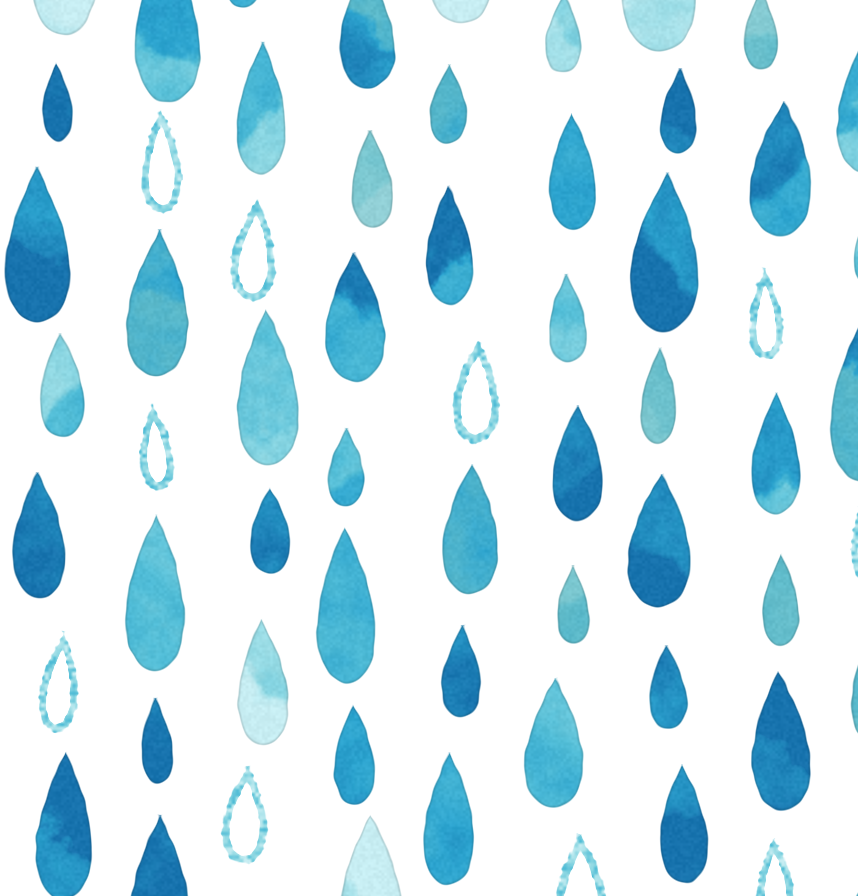
Reproduce this pattern procedurally as a WebGL 1 fragment shader.

```glsl
precision highp float;
// Watercolour raindrops in staggered columns on white paper, a few drawn as chalky outlines.

uniform vec2 u_resolution;

// Layout, in units of the canvas height
const vec2 CELL = vec2(0.115, 0.160);
const vec2 JITTER = vec2(0.034, 0.014);
const vec2 LARGE_HEIGHT = vec2(0.126, 0.182);
const vec2 SMALL_HEIGHT = vec2(0.086, 0.118);
const vec2 ASPECT = vec2(0.37, 0.47);
const float OUTLINE_SHARE = 0.26;    // share of the small drops
const float STROKE = 0.0052;         // half thickness of an outline
const float EDGE_WOBBLE = 0.0022;

// Paint, from dark to light
const vec3 PAPER = vec3(1.0);
const vec3 NAVY = vec3(0.09, 0.45, 0.68);
const vec3 BLUE = vec3(0.17, 0.64, 0.81);
const vec3 SKY = vec3(0.32, 0.74, 0.84);
const vec3 AQUA = vec3(0.57, 0.85, 0.89);
const vec3 PALE = vec3(0.78, 0.93, 0.95);
const vec3 TEAL = vec3(0.40, 0.72, 0.75);
const float WASH_STRENGTH = 1.5;
const float MOTTLE = 1.0;
const float GRAIN = 0.05;

float hash(vec2 p) {
  vec3 q = fract(vec3(p.xyx) * 0.1031);
  q += dot(q, q.yzx + 33.33);
  return fract((q.x + q.y) * q.z);
}

float noise(vec2 p) {
  vec2 i = floor(p), f = fract(p);
  f = f * f * (3.0 - 2.0 * f);
  return mix(mix(hash(i), hash(i + vec2(1.0, 0.0)), f.x),
             mix(hash(i + vec2(0.0, 1.0)), hash(i + 1.0), f.x), f.y);
}

float fbm(vec2 p) {
  float sum = 0.0, gain = 0.53;
  for (int i = 0; i < 4; i++) {
    sum += gain * noise(p);
    p = p * 2.1 + 17.3;
    gain *= 0.5;
  }
  return sum;
}

// Paint colour for a tone from 0 (dark) to 4 (light)
vec3 ramp(float tone) {
  vec3 c = mix(NAVY, BLUE, clamp(tone, 0.0, 1.0));
  c = mix(c, SKY, clamp(tone - 1.0, 0.0, 1.0));
  c = mix(c, AQUA, clamp(tone - 2.0, 0.0, 1.0));
  return mix(c, PALE, clamp(tone - 3.0, 0.0, 1.0));
}

// Approximate distance to a teardrop; t runs from 0 at the tip to 1 at the base
float dropDistance(vec2 p, float height, float halfWidth) {
  float t = 0.5 - p.y / height;
  float k = 6.75 * halfWidth * halfWidth;
  float s = max(t, 0.0);
  float f = p.x * p.x - k * s * s * (1.0 - t);
  vec2 slope = vec2(2.0 * p.x, k * s * (2.0 - 3.0 * s) / height);
  return max(f / max(length(slope), 1e-5), -t * height);
}

// Layered wash with a ragged tide line and paper grain
vec3 watercolour(vec2 p, vec2 q, float height, float d, vec2 id) {
  float cloud = fbm(p * 32.0 + id * 3.7) - 0.5;
  float t = 0.5 - q.y / height;
  float slant = (hash(id + 41.0) - 0.5) * 2.5;
  float tide = t - mix(0.35, 0.75, hash(id + 43.0)) + slant * q.x / height + 0.45 * cloud;
  float wash = (hash(id + 47.0) - 0.5) * 2.0 * WASH_STRENGTH;
  float tone = mix(-0.2, 4.1, hash(id + 53.0));
  tone += wash * (smoothstep(-0.13, 0.13, tide) - 0.5) + MOTTLE * cloud;
  tone -= 0.3 * abs(wash) * exp(-tide * tide * 260.0);
  vec3 c = ramp(tone);
  c = mix(c, TEAL, 0.55 * step(0.78, hash(id + 59.0)) * smoothstep(0.8, 2.0, tone));
  c += GRAIN * (noise(p * 330.0) - 0.5);
  return c * (1.0 - 0.14 * smoothstep(-0.0035, 0.0, d));
}

void main() {
  vec2 p = gl_FragCoord.xy / u_resolution.y;
  float pixel = 1.0 / u_resolution.y;
  float wobble = EDGE_WOBBLE * (noise(p * 75.0) - 0.5);
  float chalk = noise(p * 230.0);
  vec3 colour = PAPER;

  for (int i = -1; i <= 1; i++) {
    float column = floor(p.x / CELL.x) + float(i);
    float shift = 0.5 * mod(column, 2.0) + 0.3 * (hash(vec2(column, 7.0)) - 0.5);
    float row = floor(p.y / CELL.y - shift);
    for (int j = -1; j <= 1; j++) {
      // Large and small drops alternate along each column
      vec2 id = vec2(column, row + float(j)) + 20.0;
      float large = mod(id.y + floor(2.0 * hash(vec2(column, 3.0))), 2.0);
      bool outlined = large < 0.5 && hash(id + 11.0) < OUTLINE_SHARE;
      vec2 range = mix(SMALL_HEIGHT, LARGE_HEIGHT, large);
      float height = mix(range.x, range.y, hash(id + 13.0));
      float halfWidth = 0.5 * height * mix(ASPECT.x, ASPECT.y, hash(id + 17.0));

      vec2 center = (id - 20.0 + 0.5 + vec2(0.0, shift)) * CELL;
      center += JITTER * (vec2(hash(id + 23.0), hash(id + 29.0)) - 0.5);
      float tilt = (hash(id + 31.0) - 0.5) * (outlined ? 0.3 : 0.08);
      vec2 q = p - center;
      q = vec2(q.x - tilt * q.y, q.y + tilt * q.x);

      float d = dropDistance(q, height, halfWidth) + wobble;
      if (outlined) d = abs(d + STROKE) - STROKE + 0.003 * (chalk - 0.5);
      if (d < pixel) {
        vec3 paint = outlined ? ramp(1.9 + 2.2 * chalk)
                              : watercolour(p, q, height, d, id);
        colour = mix(colour, paint, 1.0 - smoothstep(-pixel, pixel, d));
      }
    }
  }
  gl_FragColor = vec4(colour, 1.0);
}
```
